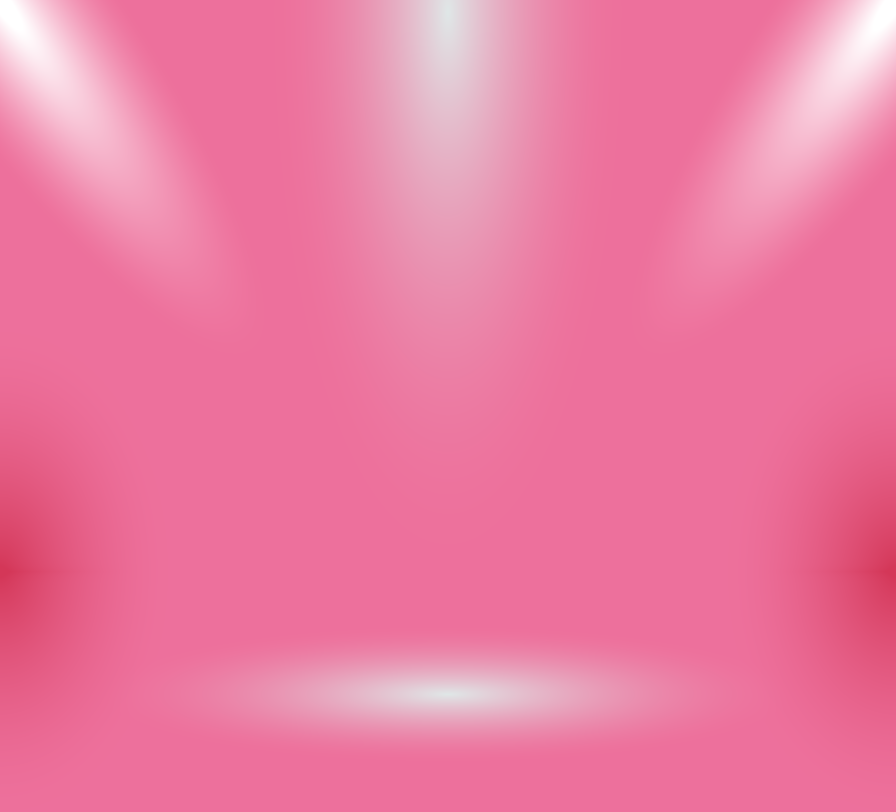
Give the GLSL for this background, as a Shadertoy shader.

```glsl
#define WALL_PINK   vec3(0.930, 0.440, 0.610)
#define CORNER_RED  vec3(0.830, 0.215, 0.345)
#define SOFT_LIGHT  vec3(0.875, 0.905, 0.905)
#define HORIZON     0.296
#define BEAM_SIZE   vec2(0.225, 0.69)
#define SIDE_SIZE   vec2(0.125, 0.54)
#define SIDE_AXIS   vec2(0.585, 0.811)
#define POOL_SIZE   vec2(0.430, 0.085)
#define POOL_HEIGHT 0.145
#define SHADE_SIZE  vec2(0.210, 0.30)

// Elliptical falloff: one at the centre, zero at the rim
float glow(vec2 offset, vec2 size, float sharpness) {
    return pow(max(1.0 - length(offset / size), 0.0), sharpness);
}

void mainImage(out vec4 fragColor, in vec2 fragCoord) {
    // Canvas heights, with x centred
    vec2 p = (fragCoord - vec2(0.5 * iResolution.x, 0.0)) / iResolution.y;
    float halfWidth = 0.5 * iResolution.x / iResolution.y;
    float fromSide = halfWidth - abs(p.x);
    float fromHorizon = p.y - HORIZON;

    vec3 color = WALL_PINK;

    // Red shade where the walls meet the floor, with a faint crease
    float shade = glow(vec2(fromSide, fromHorizon), SHADE_SIZE, 1.7);
    float crease = exp(-abs(fromHorizon) / 0.007)
                 * smoothstep(0.18, 0.0, fromSide);
    color = mix(color, CORNER_RED, clamp(shade + 0.10 * crease, 0.0, 1.0));

    // Overhead beam
    float beam = glow(p - vec2(0.0, 0.985), BEAM_SIZE, 2.0);
    color = mix(color, SOFT_LIGHT, beam);

    // Mirrored spotlights slanting in from the top corners
    vec2 corner = vec2(fromSide, 1.0 - p.y);
    vec2 slanted = vec2(corner.x * SIDE_AXIS.y - corner.y * SIDE_AXIS.x,
                        dot(corner, SIDE_AXIS));
    float spot = 1.15 * glow(slanted, SIDE_SIZE, 1.6);
    color = mix(color, vec3(1.0), min(spot, 1.0));

    // Pool of light on the floor
    float pool = glow(p - vec2(0.0, POOL_HEIGHT), POOL_SIZE, 1.75);
    color = mix(color, SOFT_LIGHT, pool);

    fragColor = vec4(color, 1.0);
}
```
